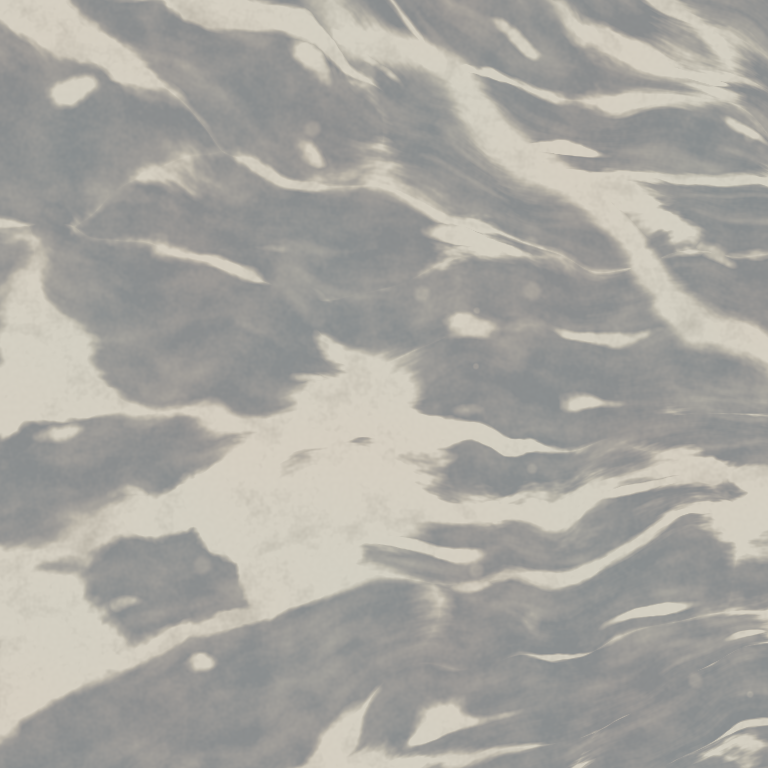
Give the GLSL for this texture, as a WebGL 1 fragment shader.

```glsl
precision highp float;
// Faded marbled rock: soft grey lenses parted by broken cream veins that fan out
// to the left. Stretched Voronoi cells in a warped flow space give lenses and gaps;
// gradient noise frays the edges and adds slits, veils, mottling and fine grain.
uniform vec2 u_resolution;

const vec3 SLATE = vec3(0.545, 0.557, 0.560);
const vec3 GREY = vec3(0.608, 0.602, 0.590);
const vec3 TAUPE = vec3(0.660, 0.648, 0.620);
const vec3 SAND = vec3(0.740, 0.720, 0.670);
const vec3 CREAM = vec3(0.832, 0.812, 0.760);
const vec3 BLUSH = vec3(0.007, -0.002, -0.004); // faint pink tint
const vec2 LENS_FREQ = vec2(2.2, 7.4);  // lenses along and across the flow
const float FLOW_AXIS = 0.46;           // height where the flow is level
const float FLOW_FAN = 0.95;            // how fast the flow converges rightwards
const float VEIN_GAP = 0.09;            // mean vein width in lens units
const float GAP_VARIATION = 0.36;       // large enough to break the veins
const float FRAY = 0.20;                // raggedness of the vein edges
const vec2 POOL_CENTRE = vec2(0.14, 0.33); // widest cream area
const float GRAIN = 0.08;

vec2 hash2(vec2 p) {
  vec3 q = fract(p.xyx * vec3(0.1031, 0.1030, 0.0973));
  q += dot(q, q.yzx + 33.33);
  return fract((q.xx + q.yz) * q.zy);
}

float cornerSlope(vec2 cell, vec2 offset) {
  float angle = 6.2832 * hash2(cell).x;
  return dot(vec2(cos(angle), sin(angle)), offset);
}

// Gradient noise, about -1 to 1
float noise(vec2 p) {
  vec2 i = floor(p), f = fract(p), e = vec2(1.0, 0.0);
  vec2 u = f * f * f * (f * (f * 6.0 - 15.0) + 10.0);
  float low = mix(cornerSlope(i, f), cornerSlope(i + e, f - e), u.x);
  float high = mix(cornerSlope(i + e.yx, f - e.yx), cornerSlope(i + 1.0, f - 1.0), u.x);
  return 1.4 * mix(low, high, u.y);
}

float fbm(vec2 p) {
  float sum = 0.0, amp = 0.55;
  for (int i = 0; i < 4; i++) {
    sum += amp * noise(p);
    p = mat2(1.6, 1.2, -1.2, 1.6) * p + 17.3;
    amp *= 0.55;
  }
  return sum;
}

// Bend the canvas so that x runs along the veins and y across them
vec2 flowSpace(vec2 p) {
  p += 0.045 * vec2(noise(p * 4.0 + 3.1), noise(p * 4.0 + 41.7));
  p += 0.016 * vec2(noise(p * 11.0 + 8.3), noise(p * 11.0 + 63.2));
  return vec2(p.x, (p.y - FLOW_AXIS) * exp(FLOW_FAN * (p.x - 0.5)));
}

// Zero on the border between two lenses, growing inwards
float lensDepth(vec2 p) {
  vec2 cell = floor(p);
  float nearest = 9.0, second = 9.0;
  for (int y = -2; y <= 2; y++) {
    for (int x = -2; x <= 2; x++) {
      vec2 c = cell + vec2(float(x), float(y));
      float d = length(c + 0.05 + 0.9 * hash2(c + 51.0) - p);
      second = min(second, max(nearest, d));
      nearest = min(nearest, d);
    }
  }
  return second - nearest;
}

// Sparse round pale flecks
float flecks(vec2 p) {
  vec2 cell = floor(p * 14.0), h = hash2(cell + 90.0);
  float d = length(fract(p * 14.0) - 0.3 - 0.4 * h);
  float radius = 0.05 + 0.12 * h.y;
  return step(0.93, h.x) * (1.0 - smoothstep(radius * 0.5, radius * 1.3, d));
}

vec3 palette(float t) {
  vec3 c = mix(SLATE, GREY, clamp(t * 4.0, 0.0, 1.0));
  c = mix(c, TAUPE, clamp(t * 4.0 - 1.0, 0.0, 1.0));
  c = mix(c, SAND, clamp(t * 4.0 - 2.0, 0.0, 1.0));
  return mix(c, CREAM, clamp(t * 4.0 - 3.0, 0.0, 1.0));
}

void main() {
  vec2 p = gl_FragCoord.xy / u_resolution;
  vec2 flow = flowSpace(p);
  float mottle = fbm(p * 17.0 + 5.0);
  float fray = fbm(flow * vec2(11.0, 23.0) + 2.0);

  // Veins between the lenses, pooling at the lower left, fading at the right
  vec2 fromPool = (p - POOL_CENTRE) / vec2(0.42, 0.20);
  float gap = VEIN_GAP + GAP_VARIATION * noise(p * vec2(3.0, 4.5) + 22.0);
  gap += 0.24 * exp(-dot(fromPool, fromPool)) - 0.10 * p.x * p.y;
  float softness = 0.075 + 0.05 * noise(p * 6.0 + 70.0);
  float depth = lensDepth(flow * LENS_FREQ + 4.0) + FRAY * fray + 0.05 * mottle;
  float vein = 1.0 - smoothstep(gap - softness, gap + softness, depth);

  // One bold diagonal vein across the upper right
  float diagonal = abs(p.y - 1.35 + 0.82 * p.x + 0.06 * noise(p * 5.0 + 12.0)) * 0.77;
  float reach = smoothstep(0.30, 0.48, p.x);
  diagonal += 0.014 * fray + 0.006 * mottle;
  vein = max(vein, reach * (1.0 - smoothstep(0.012, 0.036, diagonal)));

  // Short slits inside the lenses, thin broken strands and taupe veils
  float slit = smoothstep(0.48, 0.64, noise(flow * vec2(6.0, 19.0) + 33.0) + 0.12 * mottle);
  float strand = 1.0 - smoothstep(0.0, 0.22, abs(noise(flow * vec2(5.0, 15.0) + 57.0)));
  strand *= smoothstep(0.0, 0.5, noise(p * 6.0 + 81.0) + 0.4 * mottle);
  float veil = smoothstep(0.0, 0.6, fbm(flow * vec2(4.0, 11.0) + 91.0));
  vein = max(vein, slit);

  float greyTone = 0.10 + 0.24 * mottle + 0.22 * strand + 0.36 * veil + 0.3 * flecks(p);
  greyTone += 0.24 * fbm(flow * vec2(9.0, 30.0) + 15.0);
  float creamTone = 1.03 + 0.24 * mottle - 0.16 * strand - 0.14 * veil;
  float tone = mix(greyTone, creamTone, vein);
  tone += GRAIN * (0.6 * noise(p * 110.0) + 0.5 * noise(p * 190.0 + 9.0));

  vec3 color = palette(tone) + BLUSH * noise(p * 6.0 + 29.0);
  color += 0.006 * noise(p * 150.0 + 44.0);
  gl_FragColor = vec4(color, 1.0);
}
```
